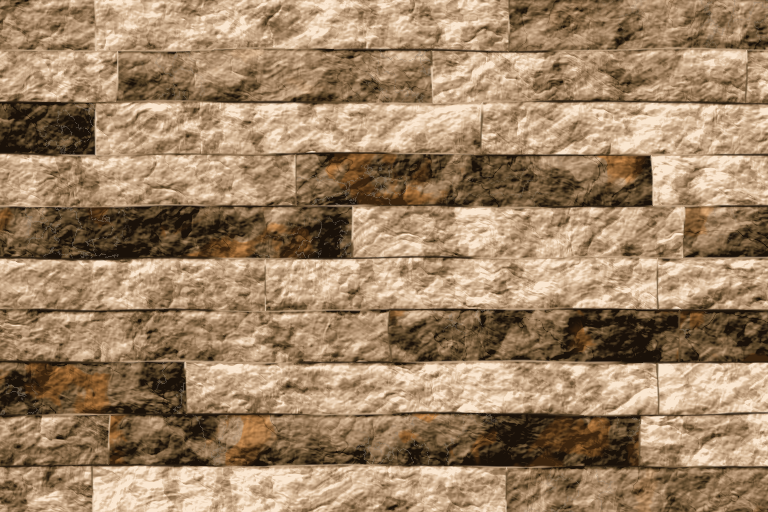
This texture is drawn by a Shadertoy shader. Its source:

```glsl
// Split-face stone cladding: ten thin courses of long cream, tan and dark marble strips.
// Each course repeats a strip pitch; warped fbm gives the chiselled relief, blotches and
// veins, and the resulting brightness is looked up in a six-step earth-tone ramp.

const float ASPECT = 1.5;          // canvas width over height
const float COURSE_H = 0.1016;     // course height
const float TOP_CUT = 0.004;       // part of the top course that is cut off
const float EDGE_WAVE = 0.008;     // unevenness of the stone edges
const float JOINT = 0.0017;        // half width of a joint
const float LIGHT_GAIN = 5.2;      // strength of the relief shading
const vec2 LIGHT_STEP = vec2(-0.0020, 0.0032);
const float PALE_LEVEL = 0.95;
const float DARK_LEVEL = 0.06;
const float GRAIN = 0.26;          // contrast of the finest grain
const vec3 RUST = vec3(0.56, 0.34, 0.13);
const vec3 SLATE = vec3(0.56, 0.51, 0.45);

const vec3 RAMP[6] = vec3[6](
    vec3(0.10, 0.065, 0.035), vec3(0.34, 0.26, 0.15), vec3(0.54, 0.42, 0.29),
    vec3(0.71, 0.58, 0.45), vec3(0.86, 0.74, 0.61), vec3(0.98, 0.90, 0.81));

// Per course, top down: first joint and strip pitch, as shares of the width
const vec2 BOND[10] = vec2[10](
    vec2(0.124, 0.54), vec2(0.152, 0.41), vec2(0.126, 0.502), vec2(0.383, 0.466),
    vec2(0.459, 0.43), vec2(0.344, 0.513), vec2(0.508, 0.377), vec2(0.241, 0.614),
    vec2(0.143, 0.69), vec2(0.120, 0.541));

// Per course: darkness of the left, middle and right strips
const vec3 TONE[10] = vec3[10](
    vec3(0.45, 0.15, 0.64), vec3(0.18, 0.78, 0.28), vec3(1.00, 0.20, 0.10),
    vec3(0.22, 0.94, 0.10), vec3(0.98, 0.18, 1.00), vec3(0.24, 0.10, 0.16),
    vec3(0.34, 0.92, 0.95), vec3(1.00, 0.18, 0.16), vec3(0.52, 0.90, 0.12),
    vec3(0.33, 0.20, 0.62));

float hash(vec2 p) {
    vec3 q = fract(p.xyx * vec3(0.1031, 0.1030, 0.0973));
    q += dot(q, q.yzx + 33.33);
    return fract((q.x + q.y) * q.z);
}

float noise(vec2 p) {
    vec2 i = floor(p), f = fract(p);
    f = f * f * (3.0 - 2.0 * f);
    return mix(mix(hash(i), hash(i + vec2(1, 0)), f.x),
               mix(hash(i + vec2(0, 1)), hash(i + vec2(1, 1)), f.x), f.y);
}

float fbm(vec2 p) {
    float sum = 0.0, amp = 0.5;
    for (int i = 0; i < 5; i++) {
        sum += amp * noise(p);
        p = mat2(1.6, 1.2, -1.2, 1.6) * p + 5.7;
        amp *= 0.5;
    }
    return sum;
}

// Chiselled surface height: broad swells broken by sharp creases
float relief(vec2 p) {
    float warp = fbm(p * 6.0);
    float swell = fbm(p * vec2(9.0, 13.0) + 1.5 * warp);
    float crease = abs(fbm(p * vec2(12.0, 16.0) - 2.0 * warp + 40.0) - 0.48);
    return 0.7 * swell + 0.9 * crease;
}

// Thin bright line where a noise value crosses its mean
float thread(float value, float width) {
    return 1.0 - smoothstep(0.0, width, abs(value - 0.48));
}

vec3 ramp(float level) {
    float s = clamp(level, 0.0, 1.0) * 5.0;
    int i = int(min(floor(s), 4.0));
    return mix(RAMP[i], RAMP[i + 1], s - float(i));
}

void mainImage(out vec4 fragColor, in vec2 fragCoord) {
    float px = 1.0 / iResolution.y;
    vec2 p = fragCoord / iResolution.xy * vec2(ASPECT, 1.0);

    // Find the course and the strip, with slightly uneven edges
    vec2 q = p + EDGE_WAVE * (vec2(noise(p * 14.0), noise(p * vec2(6.0, 9.0) + 30.0)) - 0.5);
    float v = (1.0 - q.y + TOP_CUT) / COURSE_H;
    int course = clamp(int(floor(v)), 0, 9);
    vec2 bond = BOND[course];
    float u = (q.x / ASPECT - bond.x) / bond.y;
    float k = max(floor(u), -1.0);
    int strip = min(int(k) + 1, 2);
    vec2 id = vec2(k + 3.0, float(course));

    // Distances to the edges; the left strip runs on past the canvas
    float below = fract(v) * COURSE_H;
    float above = COURSE_H - below;
    float side = (u < 0.0 ? -u : min(fract(u), 1.0 - fract(u))) * bond.y * ASPECT;
    float edge = min(min(below, above), side);

    // Every strip gets its own piece of rock
    vec2 r = p + 7.0 * vec2(hash(id), hash(id + 19.0));
    float tone = TONE[course][strip];
    tone = min(tone * (1.0 + 0.5 * (noise(r * 4.0) - 0.5)), 1.0);
    float dark = smoothstep(0.4, 0.8, tone);
    float warp = fbm(r * 7.0 + 11.0);

    // Pale stone: tan blotches and flecks; dark stone: brown clouds and black veins
    float blotch = smoothstep(0.50, 0.58, fbm(r * 16.0 + 2.0 * warp));
    float fleck = smoothstep(0.53, 0.62, fbm(r * 38.0 + 90.0));
    float cloud = smoothstep(0.45, 0.58, fbm(r * 13.0 - 3.0 * warp + 60.0));
    float vein = thread(fbm(r * 10.0 + 3.0 * warp + 80.0), 0.035);
    float level = mix(PALE_LEVEL, DARK_LEVEL, tone);
    level += mix(-0.17 * blotch - 0.16 * fleck, 0.25 * cloud - 0.16 * vein, dark);
    level += 0.35 * (fbm(r * 4.0 + 50.0) - 0.48) * (1.0 - dark);
    level += GRAIN * (0.5 * noise(r * 95.0) + 0.5 * noise(r.yx * 190.0) - 0.5);

    // Light from the upper left, rounded edges and the shadow of the course above
    float slope = (relief(r) - relief(r + LIGHT_STEP)) * LIGHT_GAIN;
    level += clamp(slope, -0.42, 0.30) * mix(1.0, 0.8, dark);
    level -= 0.14 * (1.0 - smoothstep(0.0, 0.024, above));
    float shade = 0.003 + 0.012 * hash(id + 5.0) * noise(p * vec2(9.0, 2.0));
    level -= 0.30 * (1.0 - smoothstep(0.0, shade, below));
    level += 0.12 * smoothstep(0.003, 0.009, below) * (1.0 - smoothstep(0.009, 0.024, below));
    vec3 color = ramp(level);

    // Rust stains and grey scratches on the dark strips
    float deep = smoothstep(0.6, 0.9, tone);
    float rust = smoothstep(0.59, 0.67, fbm(r * 11.0 + 2.0 * warp + 25.0));
    color = mix(color, RUST * (0.55 + 1.3 * max(level, 0.0)), 0.65 * rust * deep);
    float scratch = thread(fbm(r * 32.0 + 15.0), 0.03) * smoothstep(0.50, 0.75, noise(r * 9.0));
    color = mix(color, SLATE, 0.50 * scratch * dark);

    // Thin ragged joints, mostly dark with some pale mortar
    float ragged = JOINT * (0.3 + 1.2 * noise(p * 35.0));
    float gap = 1.0 - smoothstep(ragged - px, ragged + px, edge);
    float mortar = 0.65 * smoothstep(0.50, 0.70, noise(p * vec2(6.0, 20.0) + 70.0));
    float upright = side < min(below, above) ? 0.20 : 0.0;
    color = mix(color, ramp(0.05 + mortar + upright), 0.85 * gap);

    fragColor = vec4(color, 1.0);
}
```
